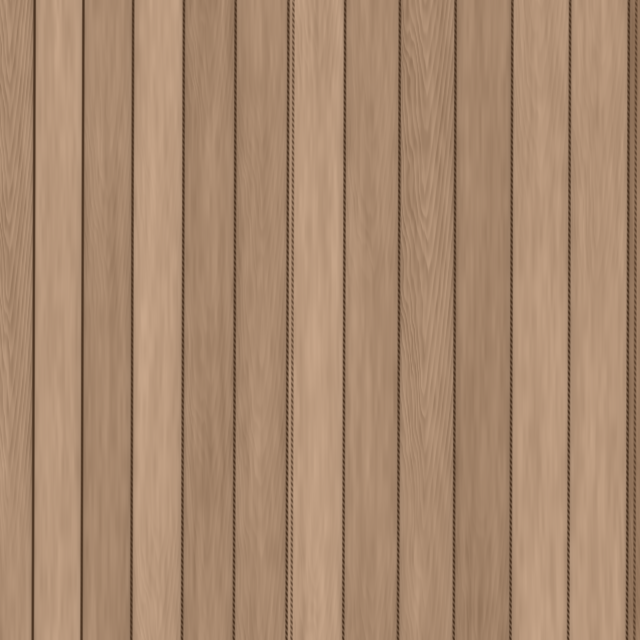
Write a WebGL 2 fragment shader that draws this texture.

```glsl
#version 300 es
precision highp float;

uniform vec2 u_resolution;
out vec4 fragColor;

// Layout: joint k sits at FIRST + k * PITCH + k * k * WIDENING
const int JOINTS = 12;
const float FIRST_JOINT = 0.0527;
const float PITCH = 0.0754;
const float WIDENING = 0.00078;
const float DOUBLE_SHIFT = 0.0046;
const float LEAN = 0.003;

// Seams
const float SEAM_HALF_WIDTH = 0.0018;
const float TWISTS = 116.0;
const float TWIST_SLANT = 130.0;
const float SHADOW_REACH = 0.0045;
const float SHADOW_DEPTH = 0.16;

// Grain
const float STREAK_DEPTH = 0.42;
const float FIBRE_DEPTH = 0.24;
const float CLOUD_DEPTH = 0.34;
const float ARCH_DEPTH = 0.42;
const float ARCH_RINGS = 17.0;
const float ARCH_HEIGHT = 0.85;

const vec3 DARK_WOOD = vec3(0.57, 0.45, 0.35);
const vec3 LIGHT_WOOD = vec3(0.76, 0.63, 0.52);
const vec3 SEAM_COLOR = vec3(0.27, 0.18, 0.11);
const float TAU = 6.2831853;

// Lightness of each plank, left to right
const float TONES[13] = float[13](0.62, 0.80, 0.48, 0.86, 0.42, 0.54, 0.87,
                                  0.54, 0.64, 0.40, 0.84, 0.75, 0.15);

float hash(vec2 p) {
    uvec2 q = uvec2(ivec2(floor(p))) * uvec2(1597u, 3571u);
    uint n = (q.x ^ (q.y << 7u)) * 2654435u + q.y;
    n = (n ^ (n >> 15u)) * 73939133u;
    n ^= n >> 13u;
    return float(n & 65535u) / 65535.0;
}

float noise(vec2 p) {
    vec2 i = floor(p);
    vec2 f = fract(p);
    f = f * f * (3.0 - 2.0 * f);
    return mix(mix(hash(i), hash(i + vec2(1, 0)), f.x),
               mix(hash(i + vec2(0, 1)), hash(i + vec2(1, 1)), f.x), f.y);
}

float fbm(vec2 p) {
    float sum = 0.0;
    float gain = 0.5;
    for (int i = 0; i < 4; i++) {
        sum += gain * noise(p);
        p = p * 2.03 + 17.3;
        gain *= 0.5;
    }
    return sum / 0.9375;
}

float jointAt(float k, float y) {
    return FIRST_JOINT + k * (PITCH + k * WIDENING)
         + DOUBLE_SHIFT * step(5.5, k) + LEAN * (y - 0.5);
}

// Dark line whose edges twist like a cord
float seamLine(float d, float y, float twist, float halfWidth) {
    float px = 1.0 / u_resolution.x;
    float wave = 0.5 + 0.5 * sin(TAU * (y * TWISTS + d * TWIST_SLANT));
    float line = 1.0 - smoothstep(halfWidth - px, halfWidth + px, abs(d));
    return line * mix(0.92, 0.35 + 0.65 * wave, twist);
}

// Nested pointed arches, u across the plank from -0.5 to 0.5
float arches(float u, float y, float id) {
    float bend = fbm(vec2(u * 3.0 + id * 9.0, y * 7.0)) - 0.5;
    float side = abs(u + 0.16 * bend);
    float rise = y - ARCH_HEIGHT * pow(side, 1.25) + 0.14 * bend;
    float ring = fract(rise * ARCH_RINGS + noise(vec2(id, y * 5.0)));
    float crest = smoothstep(0.0, 0.65, ring) * (1.0 - smoothstep(0.72, 1.0, ring));
    return crest * (0.4 + 0.6 * noise(vec2(u * 22.0, y * 40.0)));
}

float plankLightness(vec2 uv, float u, int plank) {
    float id = float(plank);
    float wander = 0.006 * (fbm(vec2(id * 5.0, uv.y * 4.0)) - 0.5);
    vec2 p = vec2(uv.x + wander + id * 3.7, uv.y);
    float light = TONES[plank];
    light += CLOUD_DEPTH * (fbm(p * vec2(24.0, 3.5)) - 0.5);
    light += STREAK_DEPTH * (fbm(p * vec2(95.0, 3.0)) - 0.5);
    light += FIBRE_DEPTH * (noise(p * vec2(240.0, 22.0)) - 0.5);

    // Strong figure on two planks, a faint trace on the others
    float strong = (plank == 0 || plank == 8) ? smoothstep(0.05, 0.4, uv.y) : 0.0;
    float faint = 0.35 * smoothstep(0.45, 0.75, noise(vec2(id * 2.7, uv.y * 3.0)));
    return light - ARCH_DEPTH * max(strong, faint) * arches(u, uv.y, id);
}

void main() {
    vec2 uv = gl_FragCoord.xy / u_resolution;
    int plank = 0;
    float seam = 0.0;
    float nearest = 1.0;

    // Count joints to the left and gather seam darkness
    for (int i = 0; i < JOINTS; i++) {
        float k = float(i);
        float d = uv.x - jointAt(k, uv.y);
        float twist = smoothstep(0.5, 4.0, k) * mix(0.85, 0.5, uv.y);
        plank += d > 0.0 ? 1 : 0;
        nearest = min(nearest, abs(d));
        seam = max(seam, seamLine(d, uv.y, twist, SEAM_HALF_WIDTH));
        // Two joints carry a second, fainter cord
        float gap = i == 5 ? 0.0078 : (i == 11 ? 0.0115 : 0.0);
        if (gap > 0.0)
            seam = max(seam, 0.75 * seamLine(d - gap, uv.y, 0.9, SEAM_HALF_WIDTH));
    }

    float left = jointAt(float(plank - 1), uv.y);
    float right = jointAt(float(plank), uv.y);
    float u = (uv.x - left) / (right - left) - 0.5;

    vec3 color = mix(DARK_WOOD, LIGHT_WOOD, plankLightness(uv, u, plank));
    color *= 1.0 - SHADOW_DEPTH * exp(-nearest / SHADOW_REACH);
    fragColor = vec4(mix(color, SEAM_COLOR, seam), 1.0);
}
```
